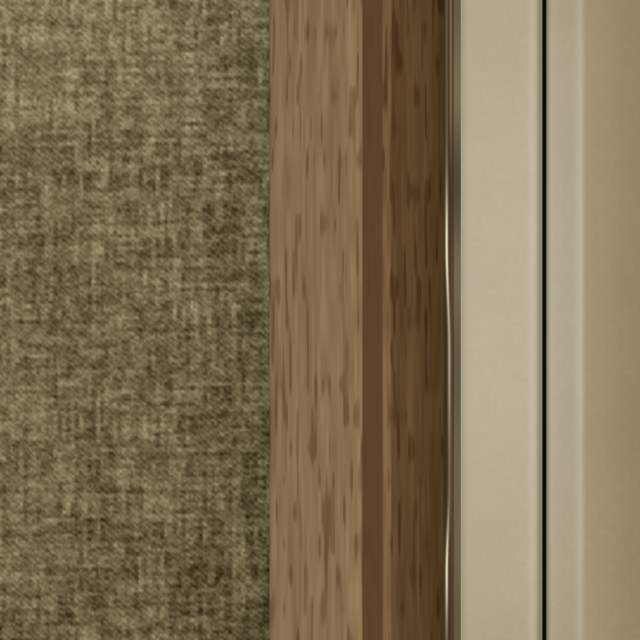
Write a Shadertoy shader that draws this texture.

```glsl
// Draws woven olive cloth beside oak trim, a metal strip and pale cabinet panels.

float hash(vec2 p) {
    vec3 q = fract(vec3(p.xyx) * 0.1031);
    q += dot(q, q.yzx + 33.33);
    return fract((q.x + q.y) * q.z);
}

float noise(vec2 p) {
    vec2 cell = floor(p), f = fract(p);
    f = f * f * (3.0 - 2.0 * f);
    float low = mix(hash(cell), hash(cell + vec2(1, 0)), f.x);
    float high = mix(hash(cell + vec2(0, 1)), hash(cell + vec2(1, 1)), f.x);
    return mix(low, high, f.y);
}

float fbm(vec2 p) {
    float sum = 0.0, gain = 0.5;
    for (int i = 0; i < 4; i++) {
        sum += gain * noise(p);
        p = p * 2.03 + 17.1;
        gain *= 0.5;
    }
    return sum;
}

// Soft step across a vertical boundary.
float edge(float x, float at, float blur) {
    return smoothstep(at - blur, at + blur, x);
}

// Soft vertical line.
float line(float x, float at, float width) {
    float d = (x - at) / width;
    return exp(-d * d);
}

// Glint that fades along its height.
float glint(float y, float centre, float height) {
    return line(y, centre, height);
}

vec3 cloth(vec2 uv) {
    float warp = noise(uv * vec2(150.0, 18.0)) - 0.5;
    float weft = noise(uv * vec2(20.0, 155.0) + 41.0) - 0.5;
    float knots = noise(uv * vec2(150.0, 165.0) + 9.0) - 0.5;
    float fibre = noise(uv * vec2(270.0, 250.0) + 73.0) - 0.5;
    float twill = sin(6.2832 * (uv.x * 82.0 + uv.y * 105.0) + 3.0 * warp);
    float mottling = fbm(uv * 7.0) - 0.47;
    float slub = smoothstep(0.76, 0.96, noise(uv * vec2(110.0, 50.0) + 5.0));
    float tone = 0.13 * warp + 0.13 * weft + 0.15 * knots + 0.10 * fibre;
    tone += 0.018 * twill + 0.08 * mottling + 0.06 * slub;
    vec3 base = mix(vec3(0.385, 0.345, 0.235), vec3(0.465, 0.425, 0.305), uv.y);
    base *= 1.03 - 0.13 * smoothstep(0.22, 0.42, uv.x);
    return base + tone * vec3(1.0, 0.98, 0.84);
}

vec3 oak(vec2 uv, vec3 base, float contrast) {
    float bend = 0.008 * (noise(vec2(uv.x * 8.0, uv.y * 3.0)) - 0.5);
    float x = uv.x + bend;
    float broad = noise(vec2(x * 75.0, uv.y * 2.5)) - 0.5;
    float fine = noise(vec2(x * 230.0, uv.y * 14.0)) - 0.5;
    float pores = smoothstep(0.62, 0.9, noise(vec2(x * 180.0, uv.y * 20.0) + 31.0));
    float tone = 0.055 * broad + 0.075 * fine - 0.09 * pores;
    return base + contrast * tone * vec3(1.0, 0.96, 0.84);
}

vec3 metal(vec2 uv) {
    float shade = 0.65 + 0.35 * noise(vec2(3.0, uv.y * 7.0));
    vec3 color = mix(vec3(0.25, 0.18, 0.11), vec3(0.48, 0.42, 0.32) * shade, edge(uv.x, 0.705, 0.003));
    color = mix(color, vec3(0.24, 0.18, 0.11), 0.7 * line(uv.x, 0.7075, 0.0018));
    float bright = 0.22 + 0.75 * glint(uv.y, 0.62, 0.09) + 0.4 * glint(uv.y, 0.44, 0.13);
    bright += 0.75 * glint(uv.y, 0.11, 0.08);
    float drift = 0.698 + 0.004 * smoothstep(0.62, 0.45, uv.y) * smoothstep(0.1, 0.25, uv.y);
    color = mix(color, vec3(0.90, 0.86, 0.76), min(bright, 1.0) * line(uv.x, drift, 0.0024));
    float upper = smoothstep(0.7, 0.85, uv.y);
    return mix(color, vec3(0.58, 0.51, 0.40), 0.6 * upper * line(uv.x, 0.704, 0.002));
}

vec3 paint(vec2 uv, vec3 base) {
    float clouds = fbm(uv * 9.0) - 0.47;
    float grain = noise(uv * 160.0) - 0.5;
    return base + 0.025 * clouds + 0.012 * grain;
}

// Two pale panels, the dark gap between them and the receding side.
vec3 cabinet(vec2 uv) {
    float middle = 1.0 - pow(abs(uv.y - 0.55) * 1.5, 2.0);
    vec3 pale = mix(vec3(0.665, 0.62, 0.50), vec3(0.725, 0.69, 0.59), clamp(middle, 0.0, 1.0));
    vec3 color = paint(uv, pale);
    color *= 1.0 - 0.08 * line(uv.x, 0.722, 0.006);
    color += 0.035 * line(uv.x, 0.831, 0.005);
    color *= 1.0 - 0.22 * edge(uv.x, 0.840, 0.004) * (1.0 - edge(uv.x, 0.858, 0.004));
    color *= 1.0 - 0.06 * edge(uv.x, 0.865, 0.02);
    color += 0.045 * line(uv.x, 0.906, 0.006);
    vec3 side = mix(vec3(0.635, 0.57, 0.445), vec3(0.585, 0.515, 0.385), edge(uv.x, 0.96, 0.045));
    color = mix(color, paint(uv, side), edge(uv.x, 0.913, 0.005));
    float gap = edge(uv.x, 0.8475, 0.0018) * (1.0 - edge(uv.x, 0.8535, 0.0018));
    return mix(color, vec3(0.045, 0.035, 0.02), gap);
}

void mainImage(out vec4 fragColor, in vec2 fragCoord) {
    vec2 uv = fragCoord / iResolution.xy;
    float blur = max(0.0012, 0.75 / iResolution.x);
    vec3 face = mix(vec3(0.525, 0.425, 0.305), vec3(0.555, 0.455, 0.325), line(uv.x, 0.555, 0.02));
    vec3 inner = mix(vec3(0.375, 0.28, 0.175), vec3(0.30, 0.215, 0.125), edge(uv.x, 0.67, 0.035));

    // Surfaces from left to right.
    vec3 color = mix(cloth(uv), oak(uv, face, 1.0), edge(uv.x, 0.421, blur));
    color = mix(color, oak(uv, vec3(0.365, 0.265, 0.175), 0.15), edge(uv.x, 0.566, blur * 1.5));
    color = mix(color, oak(uv, vec3(0.465, 0.36, 0.245), 1.0), edge(uv.x, 0.598, blur * 2.0));
    color = mix(color, oak(uv, inner, 0.75), edge(uv.x, 0.611, blur * 1.5));
    color = mix(color, metal(uv), edge(uv.x, 0.693, blur));
    color = mix(color, cabinet(uv), edge(uv.x, 0.720, blur));
    color *= 1.0 - 0.13 * line(uv.x, 0.421, 0.003);
    fragColor = vec4(clamp(color, 0.0, 1.0), 1.0);
}
```
